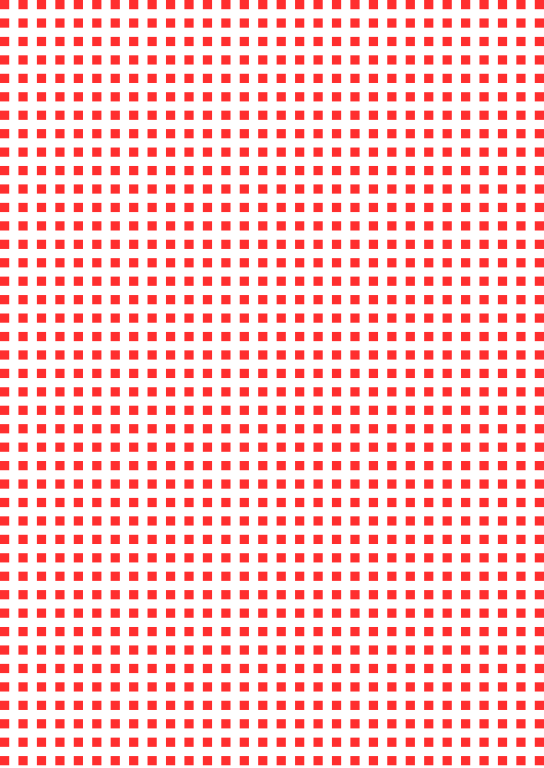
Reproduce this pattern procedurally as a Shadertoy shader.

```glsl
#define COLUMNS 29.5
#define SQUARE_SIDE 0.5
#define PAPER vec3(1.0)
#define RED vec3(1.0, 0.18, 0.18)

// Share of a pixel covered by the square, per axis; lengths are in cells
vec2 axisCoverage(vec2 fromCentre, float pixelSize) {
    return clamp((0.5 * SQUARE_SIDE - abs(fromCentre)) / pixelSize + 0.5, 0.0, 1.0);
}

void mainImage(out vec4 fragColor, in vec2 fragCoord) {
    // Square cells counted from the top left corner
    float pixelSize = COLUMNS / iResolution.x;
    vec2 grid = vec2(fragCoord.x, iResolution.y - fragCoord.y) * pixelSize;

    // Each square starts at the corner of its cell; centre the repeat on it
    vec2 fromCentre = fract(grid - 0.5 * SQUARE_SIDE + 0.5) - 0.5;
    vec2 coverage = axisCoverage(fromCentre, pixelSize);

    fragColor = vec4(mix(PAPER, RED, coverage.x * coverage.y), 1.0);
}
```
